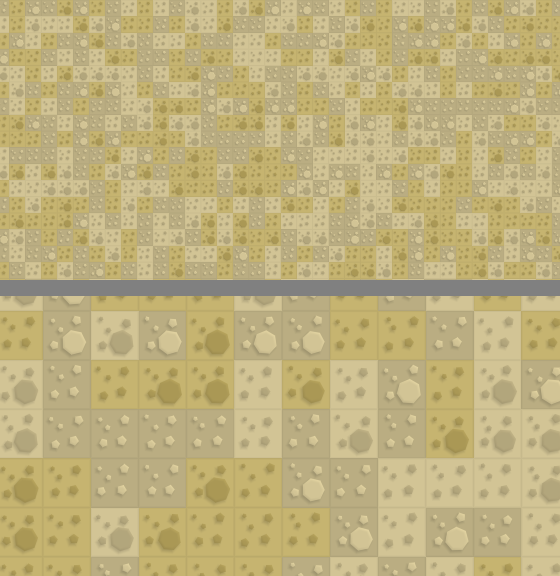
Top: the whole. Bottom: its middle third, enlarged.
Write a Shadertoy shader that draws this pattern.

```glsl
// A grid of sandy tiles in three random tones, each carrying small raised studs.
// About a third of the tiles also hold one large stud; every stud is a polygon
// distance function with a soft shadow at lower left and a lit upper right edge.

const vec2 GRID = vec2(35.1, 17.09);      // tiles across and down
const float GRID_SHIFT = 0.594;           // part of a tile cut off at the left
const float LARGE_SHARE = 0.36;           // share of tiles with a large stud
const float TAU = 6.28318;

const vec3 GOLD = vec3(0.775, 0.705, 0.44);
const vec3 TAUPE = vec3(0.73, 0.68, 0.51);
const vec3 CREAM = vec3(0.825, 0.77, 0.585);
const vec3 DARK_GOLD = vec3(0.665, 0.595, 0.335);
const vec3 DARK_SAND = vec3(0.70, 0.65, 0.485);

float hash(vec2 p) {
    return fract(sin(dot(p, vec2(127.1, 311.7))) * 43758.5453);
}

// Signed distance to a regular polygon; radius reaches the middle of a side
float polygon(vec2 p, float radius, float sides, float turn) {
    float sector = TAU / sides;
    float angle = atan(p.y, p.x) + turn;
    angle = mod(angle + 0.5 * sector, sector) - 0.5 * sector;
    return length(p) * cos(angle) - radius;
}

float fill(float d, float blur) {
    return 1.0 - smoothstep(-blur, blur, d);
}

// Lays one raised stud over the tile colour
vec3 addStud(vec3 base, vec3 studColor, vec2 p, float radius, float sides, float turn, float pixel) {
    float d = polygon(p, radius, sides, turn);
    float shadow = polygon(p + vec2(0.035, 0.04), radius, sides, turn);
    vec3 color = base * (1.0 - 0.15 * fill(shadow, 0.035 + pixel));
    float light = dot(p, vec2(0.6, 0.8)) / radius;
    float rim = smoothstep(-0.07, -0.01, d);
    vec3 top = studColor * (1.0 + 0.07 * rim * light);
    return mix(color, top, fill(d, 0.65 * pixel));
}

vec3 tileColor(float pick) {
    return pick < 0.34 ? GOLD : pick < 0.67 ? TAUPE : CREAM;
}

vec3 studTone(float pick) {
    return pick < 0.34 ? DARK_GOLD : pick < 0.67 ? CREAM : DARK_SAND;
}

// Resting place (xy) and radius (z) of each small stud in a tile
vec3 smallStud(int index) {
    return index == 0 ? vec3(0.20, 0.82, 0.040)
         : index == 1 ? vec3(0.36, 0.64, 0.048)
         : index == 2 ? vec3(0.73, 0.78, 0.080)
         : vec3(0.25, 0.31, 0.075);
}

vec3 drawTile(vec2 local, vec2 id, float pixel) {
    float pick = hash(id + 3.7);
    vec3 studColor = studTone(pick);
    vec3 color = tileColor(pick);

    // Small studs, nudged a little from tile to tile
    for (int i = 0; i < 4; i++) {
        vec3 stud = smallStud(i);
        vec2 seed = id + float(i) * 17.3;
        vec2 nudge = 0.07 * (vec2(hash(seed + 5.1), hash(seed + 9.6)) - 0.5);
        color = addStud(color, studColor, local - stud.xy - nudge, stud.z, 5.0,
                        hash(seed) * TAU, pixel);
    }

    // Main stud, either large or small
    bool large = hash(id + 41.9) < LARGE_SHARE;
    float radius = large ? 0.215 + 0.025 * hash(id + 23.4) : 0.085;
    color = addStud(color, studColor, local - vec2(0.65, 0.36), radius,
                    large ? 7.0 : 5.0, 0.3 + 0.5 * hash(id + 31.2), pixel);

    // Thin seam around the tile
    vec2 toEdge = min(local, 1.0 - local);
    float seam = fill(min(toEdge.x, toEdge.y) - 0.018, pixel);
    return color * (1.0 - 0.06 * seam);
}

void mainImage(out vec4 fragColor, in vec2 fragCoord) {
    vec2 uv = fragCoord / iResolution.xy;
    vec2 p = vec2(uv.x * GRID.x - GRID_SHIFT, (uv.y - 1.0) * GRID.y);
    float pixel = GRID.y / iResolution.y;
    fragColor = vec4(drawTile(fract(p), floor(p), pixel), 1.0);
}
```
